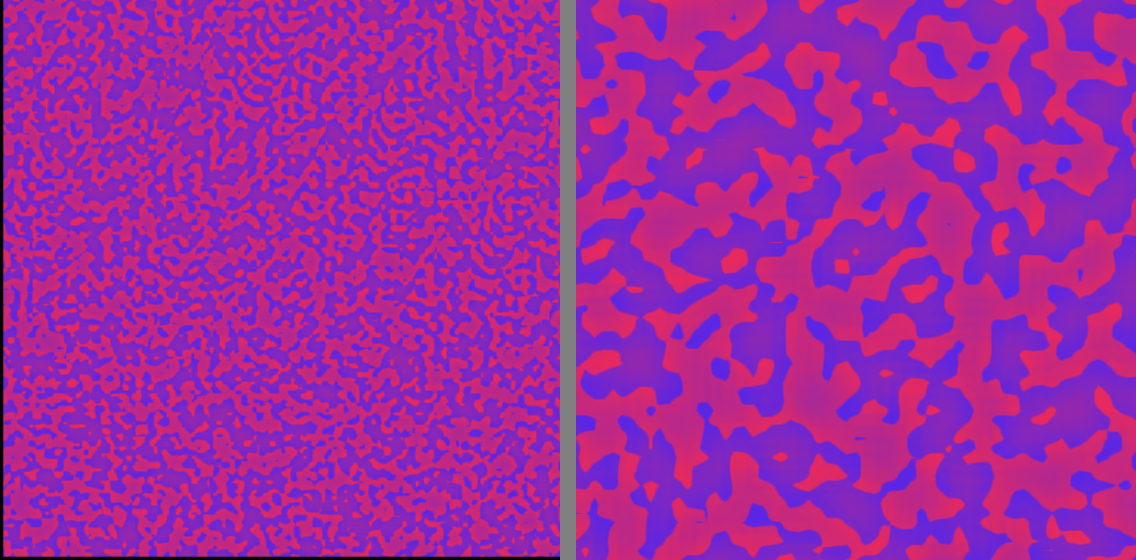
Left: the whole. Right: its middle third, enlarged.
Reproduce this texture procedurally as a Shadertoy shader.

```glsl
// A fine maze of angular pink and violet blotches with a thin dark left and bottom rim.
// Smoothed random noise is cut into two phases on a coarse grid; each phase fades
// towards purple where its surroundings are of the same kind.

const float NOISE_CELLS = 130.0;    // random values across the canvas
const float FACET_CELLS = 180.0;    // grid that gives the blotches angular corners
const float PHASE_GAIN = 5.0;       // steepness of the split into two phases
const float TAP_STEP = 0.0075;      // spacing of the neighbourhood samples
const float BLUR_RADIUS = 0.011;    // reach of the neighbourhood average
const float RIM_WIDTH = 0.0058;
const vec3 VIOLET = vec3(0.42, 0.15, 0.83);
const vec3 PINK = vec3(0.84, 0.16, 0.43);
const vec3 RIM_COLOR = vec3(0.01, 0.0, 0.01);

float hash(vec2 cell) {
    return fract(sin(dot(cell, vec2(127.1, 311.7))) * 43758.5453);
}

// Quadratic spline weights of the three nearest lattice points on one axis
vec3 splineWeights(float f) {
    return vec3(0.5 * (0.5 - f) * (0.5 - f), 0.75 - f * f, 0.5 * (0.5 + f) * (0.5 + f));
}

// Smooth noise, centred on zero
float smoothNoise(vec2 p) {
    vec2 cell = floor(p + 0.5);
    vec3 wx = splineWeights(p.x - cell.x);
    vec3 wy = splineWeights(p.y - cell.y);
    float sum = 0.0;
    for (int j = 0; j < 3; j++) {
        for (int i = 0; i < 3; i++) {
            sum += wx[i] * wy[j] * hash(cell + vec2(i, j) - 1.0);
        }
    }
    return 2.0 * sum - 1.0;
}

// Soft two-phase field: -1 is violet, +1 is pink
float phase(vec2 uv) {
    return clamp(PHASE_GAIN * smoothNoise(uv * NOISE_CELLS), -1.0, 1.0);
}

// The same field, interpolated linearly between coarse grid points
float facetedPhase(vec2 uv) {
    vec2 cell = floor(uv * FACET_CELLS);
    vec2 f = uv * FACET_CELLS - cell;
    float a = phase(cell / FACET_CELLS);
    float b = phase((cell + vec2(1.0, 0.0)) / FACET_CELLS);
    float c = phase((cell + vec2(0.0, 1.0)) / FACET_CELLS);
    float d = phase((cell + vec2(1.0, 1.0)) / FACET_CELLS);
    return mix(mix(a, b, f.x), mix(c, d, f.x), f.y);
}

// Gaussian average of the phase around a point
float neighbourhood(vec2 uv) {
    float sum = 0.0;
    float total = 0.0;
    for (int j = -2; j <= 2; j++) {
        for (int i = -2; i <= 2; i++) {
            vec2 offset = vec2(i, j) * TAP_STEP;
            float weight = exp(-0.5 * dot(offset, offset) / (BLUR_RADIUS * BLUR_RADIUS));
            sum += weight * phase(uv + offset);
            total += weight;
        }
    }
    return sum / total;
}

void mainImage(out vec4 fragColor, in vec2 fragCoord) {
    vec2 uv = fragCoord / iResolution.xy;

    // Crisp phase boundary
    float field = facetedPhase(uv);
    float side = clamp(field / max(fwidth(field), 0.001), -1.0, 1.0);

    // Contrast against the surroundings sets the hue
    float contrast = clamp(side - neighbourhood(uv), -1.3, 1.3);
    vec3 color = mix(VIOLET, PINK, 0.5 + 0.5 * contrast);

    // Dark rim on the left and bottom
    float rimDistance = min(uv.x, uv.y) - RIM_WIDTH;
    float pixel = 1.0 / min(iResolution.x, iResolution.y);
    color = mix(RIM_COLOR, color, smoothstep(-pixel, pixel, rimDistance));

    fragColor = vec4(color, 1.0);
}
```
